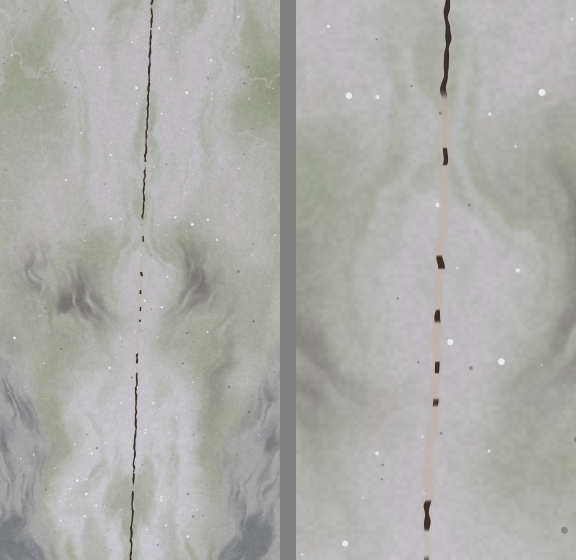
Left: the whole. Right: its middle third, enlarged.
Give the GLSL for this texture, as a Shadertoy shader.

```glsl
const vec3 GREEN  = vec3(0.645, 0.660, 0.605);
const vec3 MIST   = vec3(0.700, 0.698, 0.680);
const vec3 OLIVE  = vec3(0.540, 0.565, 0.465);
const vec3 LILAC  = vec3(0.745, 0.735, 0.750);
const vec3 FROST  = vec3(0.785, 0.778, 0.805);
const vec3 SLATE  = vec3(0.465, 0.470, 0.490);
const vec3 ASH    = vec3(0.640, 0.640, 0.645);
const vec3 TAUPE  = vec3(0.450, 0.425, 0.425);
const vec3 CRACK  = vec3(0.190, 0.140, 0.120);
const vec3 FILLER = vec3(0.750, 0.695, 0.660);
const float WARP = 0.17;
const float GRAIN = 0.055;
const float CRACK_HALF_WIDTH = 0.0030;
const float SPARKLE_DENSITY = 0.06;

float hash(vec2 p) {
    vec3 h = fract(vec3(p.xyx) * 0.1031);
    h += dot(h, h.yzx + 33.33);
    return fract((h.x + h.y) * h.z);
}

float noise(vec2 p) {
    vec2 i = floor(p), f = fract(p);
    f = f * f * (3.0 - 2.0 * f);
    return mix(mix(hash(i), hash(i + vec2(1, 0)), f.x),
               mix(hash(i + vec2(0, 1)), hash(i + vec2(1, 1)), f.x), f.y);
}

float fbm(vec2 p) {
    float sum = 0.0, amp = 0.533;
    for (int i = 0; i < 4; i++) {
        sum += amp * noise(p);
        p = mat2(1.6, 1.2, -1.2, 1.6) * p + 7.3;
        amp *= 0.5;
    }
    return sum;
}

// Noise drawn out along y
float streaks(vec2 p) {
    return 0.6 * noise(p) + 0.4 * noise(p * vec2(2.3, 2.0) + 19.7);
}

float blob(vec2 p, vec2 centre, vec2 size) {
    vec2 d = (p - centre) / size;
    return exp(-dot(d, d));
}

float cover(float d, float px) {
    return clamp(0.5 - d / px, 0.0, 1.0);
}

// Bright crystals (x) and dark pits (y)
vec2 specks(vec2 p, float density, float px) {
    vec2 result = vec2(0.0);
    for (int i = 0; i < 2; i++) {
        float scale = 34.0 + 21.0 * float(i);
        vec2 g = p * scale + 13.7 * float(i), cell = floor(g);
        float pick = hash(cell + 3.1), size = hash(cell + 41.3);
        vec2 centre = 0.25 + 0.5 * vec2(hash(cell + 11.9), hash(cell + 27.4));
        float radius = mix(0.0012, 0.0046, size * size * size);
        float dot_ = cover(length(fract(g) - centre) / scale - radius, px * 1.3);
        result.x = max(result.x, dot_ * step(pick, density) * (0.5 + 0.5 * size));
        result.y = max(result.y, dot_ * step(0.988, pick) * 0.5);
    }
    return result;
}

void mainImage(out vec4 fragColor, in vec2 fragCoord) {
    float px = 1.0 / iResolution.x;
    vec2 p = fragCoord * px;
    float y = p.y;

    // Mirrored slab halves, loosened by an unmirrored warp
    float seam = 0.463 + 0.0395 * y + 0.006 * (noise(vec2(y * 9.0, 2.0)) - 0.5);
    float side = p.x - seam;
    float right = smoothstep(-0.05, 0.05, side);
    vec2 q = vec2(abs(side), y);
    q += WARP * (vec2(fbm(p * 5.0), fbm(p * 5.0 + 31.0)) - 0.5);

    // Cloudy green ground with olive pools and thin pale veins
    float cloud = fbm(q * vec2(7.0, 4.5) + 4.0);
    vec3 col = mix(GREEN, MIST, smoothstep(0.36, 0.66, cloud));
    float olive = blob(q, vec2(0.43, 1.72), vec2(0.12, 0.17)) * mix(0.45, 0.95, right);
    olive += 0.35 * blob(q, vec2(0.28, 0.55), vec2(0.06, 0.30));
    olive += 0.35 * blob(q, vec2(0.20, 1.10), vec2(0.09, 0.12));
    col = mix(col, OLIVE, clamp(olive, 0.0, 1.0) * 0.85);
    float vein = 1.0 - smoothstep(0.0, 0.035, abs(fbm(q * vec2(8.0, 5.0) + 60.0) - 0.5));
    col = mix(col, LILAC, 0.45 * vein * smoothstep(0.9, 1.3, y));
    col = mix(col, LILAC, 0.6 * blob(q, vec2(0.38, 1.28), vec2(0.11, 0.26)));

    // Pale plume: wide and streaked above, pinched, then frosty below
    float below = 1.0 - smoothstep(0.40, 0.88, y);
    float halfWidth = 0.07 + 0.24 * smoothstep(1.0, 1.5, y) + 0.19 * below;
    float plume = 1.0 - smoothstep(-0.07, 0.06, q.x - halfWidth);
    float band = streaks(vec2(q.x * 26.0, q.y * 2.6));
    float patches = fbm(q * vec2(13.0, 4.0) + 80.0);
    plume *= mix(smoothstep(0.12, 0.62, band), smoothstep(0.30, 0.55, patches), below);
    col = mix(col, mix(LILAC, FROST, below), plume * 0.92);

    // Slate corners with fibres leaning outward
    float edge = 0.29 + mix(0.22, 0.42, right) * y * y;
    float corner = smoothstep(-0.05, 0.09, q.x - edge) * (1.0 - smoothstep(0.55, 0.95, y));
    vec2 fibre = vec2(q.x - 0.28 * y, y);
    float fibres = 0.5 * streaks(fibre * vec2(38.0, 9.0)) + 0.5 * fbm(fibre * vec2(12.0, 6.0));
    col = mix(col, mix(SLATE, ASH, smoothstep(0.32, 0.66, fibres)), corner * 0.95);

    // Brownish smudges
    float smudge = mix(blob(q, vec2(0.20, 0.91), vec2(0.09, 0.12)),
                       0.75 * blob(q, vec2(0.17, 1.02), vec2(0.06, 0.14)), right);
    smudge += 0.55 * blob(q, vec2(0.38, 1.03), vec2(0.06, 0.13)) * (1.0 - right);
    smudge += 0.35 * blob(q, vec2(0.31, 0.70), vec2(0.05, 0.20)) * right;
    float wisps = streaks(vec2(q.x - 0.35 * y, y) * vec2(34.0, 13.0));
    col = mix(col, TAUPE, clamp(smudge * smoothstep(0.22, 0.75, wisps) * 1.15, 0.0, 0.85));

    // Crystalline grain and specks
    col += GRAIN * (0.6 * noise(p * 190.0) + 0.4 * noise(p * 75.0) - 0.5);
    vec2 speck = specks(p, SPARKLE_DENSITY * (0.2 + plume * (0.5 + below)), px);
    col = mix(col, vec3(0.93, 0.93, 0.95), speck.x);
    col = mix(col, TAUPE * 0.8, speck.y);

    // Filled seam with a broken dark crack
    float d = abs(side + 0.005 * (noise(vec2(y * 70.0, 5.0)) - 0.5));
    float filled = smoothstep(0.60, 0.80, y) * (1.0 - smoothstep(1.10, 1.28, y));
    col = mix(col, FILLER, cover(d - 0.0055, px * 2.0) * mix(0.25, 0.65, filled));
    float ragged = noise(vec2(y * 48.0, 9.0));
    float open = smoothstep(-0.08, 0.08, ragged - mix(0.10, 0.74, filled));
    float width = CRACK_HALF_WIDTH * (0.65 + 0.7 * noise(vec2(y * 90.0, 17.0)));
    col = mix(col, CRACK, cover(d - width, px) * open * 0.92);

    fragColor = vec4(clamp(col, 0.0, 1.0), 1.0);
}
```
